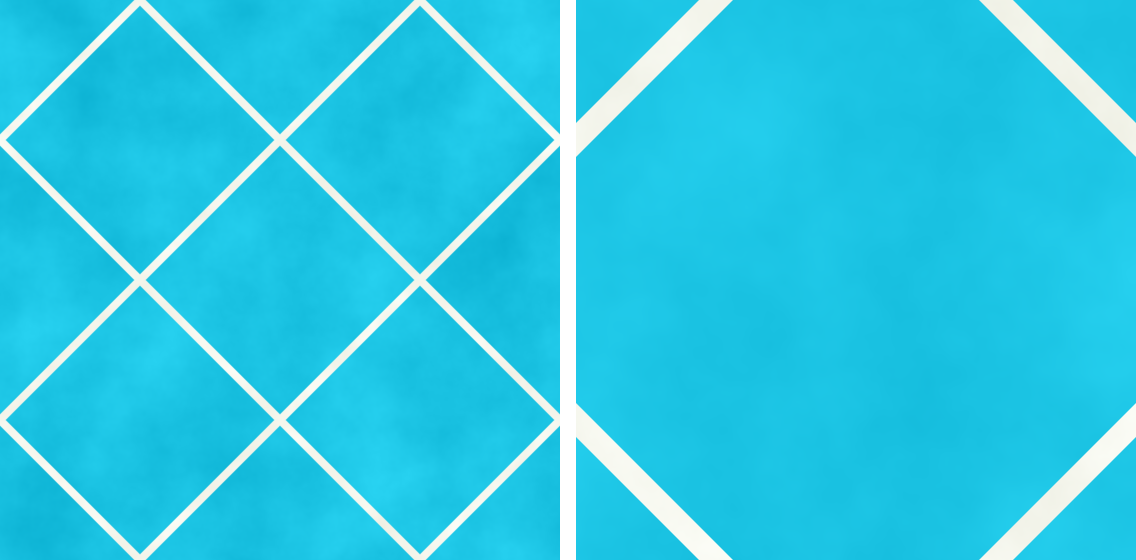
Left, the full canvas; right, a detail of the centre.
Reproduce this pattern procedurally as a WebGL 1 fragment shader.

```glsl
precision highp float;
// Diagonal square tiles in mottled turquoise, divided by thin cream joints.

uniform vec2 u_resolution;

const float REPEATS = 2.0;              // diamonds across and down
const float JOINT_WIDTH = 0.0143;       // share of the canvas
const float CLOUD_PERIOD = 4.0;         // coarsest cloud cells across
const float CLOUD_GAIN = 0.56;          // amplitude ratio between octaves
const float CLOUD_CONTRAST = 0.52;
const float JOINT_PERIOD = 10.0;        // tint patches along the joints
const float JOINT_CONTRAST = 0.7;
const vec3 GLAZE_DARK = vec3(0.040, 0.690, 0.820);
const vec3 GLAZE_LIGHT = vec3(0.170, 0.840, 0.960);
const vec3 JOINT_DARK = vec3(0.935, 0.940, 0.895);
const vec3 JOINT_LIGHT = vec3(0.985, 0.990, 0.965);

// Unit gradient at a lattice point, with a random direction.
vec2 latticeGradient(vec2 cell, float seed) {
  vec3 p = fract(vec3(cell.xyx + seed) * vec3(0.1031, 0.1030, 0.0973));
  p += dot(p, p.yzx + 33.33);
  float angle = 6.2831853 * fract((p.x + p.y) * p.z);
  return vec2(cos(angle), sin(angle));
}

// Gradient noise that wraps after a whole number of cells.
float wrappedNoise(vec2 p, float period, float seed) {
  vec2 cell = floor(p);
  vec2 f = p - cell;
  vec2 w = f * f * f * (f * (f * 6.0 - 15.0) + 10.0);
  vec2 lo = mod(cell, period);
  vec2 hi = mod(cell + 1.0, period);
  float a = dot(latticeGradient(lo, seed), f);
  float b = dot(latticeGradient(vec2(hi.x, lo.y), seed), f - vec2(1.0, 0.0));
  float c = dot(latticeGradient(vec2(lo.x, hi.y), seed), f - vec2(0.0, 1.0));
  float d = dot(latticeGradient(hi, seed), f - vec2(1.0));
  return mix(mix(a, b, w.x), mix(c, d, w.x), w.y);
}

// Layered noise; each octave doubles the period, so the sum still wraps.
float clouds(vec2 uv, float period, float seed) {
  float sum = 0.0;
  float amplitude = 1.0;
  for (int i = 0; i < 6; i++) {
    sum += amplitude * wrappedNoise(uv * period, period, seed);
    period *= 2.0;
    amplitude *= CLOUD_GAIN;
    seed += 17.3;
  }
  return sum;
}

// Distance in canvas units to the nearest diagonal joint.
float jointDistance(vec2 uv) {
  vec2 diagonal = REPEATS * vec2(uv.x + uv.y, uv.x - uv.y);
  vec2 offset = abs(fract(diagonal) - 0.5);
  return min(offset.x, offset.y) / (REPEATS * sqrt(2.0));
}

void main() {
  vec2 uv = gl_FragCoord.xy / u_resolution;
  float pixel = 1.0 / min(u_resolution.x, u_resolution.y);

  // Mottled glaze, continuous across the tiles.
  float mottle = 0.5 + CLOUD_CONTRAST * clouds(uv, CLOUD_PERIOD, 5.0);
  vec3 glaze = mix(GLAZE_DARK, GLAZE_LIGHT, clamp(mottle, 0.0, 1.0));

  // Joints with faint uneven tint.
  float tint = 0.5 + JOINT_CONTRAST * clouds(uv, JOINT_PERIOD, 141.0);
  vec3 joint = mix(JOINT_DARK, JOINT_LIGHT, clamp(tint, 0.0, 1.0));

  float edge = jointDistance(uv) - 0.5 * JOINT_WIDTH;
  float coverage = 1.0 - smoothstep(-0.8 * pixel, 0.8 * pixel, edge);
  gl_FragColor = vec4(mix(glaze, joint, coverage), 1.0);
}
```
